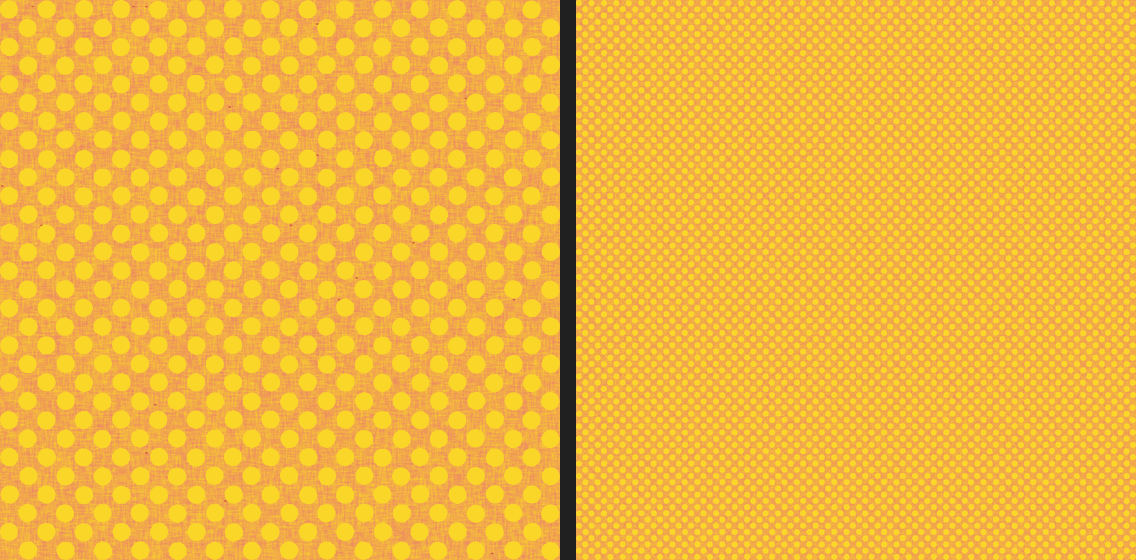
Left, the tile; right, the same tile 3 across and 3 down.
Give the GLSL for this pattern, as a Shadertoy shader.

```glsl
// Yellow polka dots printed on a woven orange cloth, in staggered rows.
// Two offset lattices carry the dots; stretched gradient noise makes the
// weft and warp threads. Every lattice wraps, so the tile is seamless.

const float REPEATS = 15.0;        // dots along each row, and rows per lattice
const float DOT_RADIUS = 0.243;    // in repeat units
const float DOT_JITTER = 0.026;    // full range of the print misplacement
const float EDGE_WOBBLE = 0.016;   // raggedness of the dot outline
const vec2 WEFT_FREQ = vec2(52.0, 300.0);   // horizontal threads
const vec2 WARP_FREQ = vec2(300.0, 52.0);   // vertical threads
const vec2 SLUB_FREQ = vec2(24.0, 150.0);   // longer, thicker threads
const vec2 GRAIN_FREQ = vec2(260.0);
const vec2 MOTTLE_FREQ = vec2(20.0);
const float WEAVE_MEAN = 0.45;
const float SPECK_GRID = 128.0;
const float SPECK_CHANCE = 0.0014;

const vec3 DOT_COLOR = vec3(0.98, 0.84, 0.16);
const vec3 ROSE_THREAD = vec3(0.93, 0.55, 0.38);
const vec3 GOLD_THREAD = vec3(0.97, 0.80, 0.18);
const vec3 SPECK_COLOR = vec3(0.80, 0.32, 0.28);

// Integer hash of a lattice point and a seed, two values in 0..1
vec2 hash2(vec2 cell, float seed) {
    uvec3 v = uvec3(cell.x, cell.y, seed) * 1664525u + 1013904223u;
    v.x += v.y * v.z; v.y += v.z * v.x; v.z += v.x * v.y;
    v ^= v >> 16u;
    v.x += v.y * v.z; v.y += v.z * v.x; v.z += v.x * v.y;
    return vec2(v.xy >> 8u) / 16777216.0;
}

float cornerSlope(vec2 cell, vec2 offset, vec2 period, float seed) {
    float angle = 6.28318 * hash2(mod(cell, period), seed).x;
    return dot(vec2(cos(angle), sin(angle)), offset);
}

// Gradient noise with whole-number frequency over the unit tile
float wrapNoise(vec2 uv, vec2 freq, float seed) {
    vec2 p = uv * freq;
    vec2 i = floor(p), f = p - i;
    vec2 u = f * f * f * (f * (f * 6.0 - 15.0) + 10.0);
    vec2 e = vec2(1.0, 0.0);
    return mix(
        mix(cornerSlope(i, f, freq, seed),
            cornerSlope(i + e, f - e, freq, seed), u.x),
        mix(cornerSlope(i + e.yx, f - e.yx, freq, seed),
            cornerSlope(i + 1.0, f - 1.0, freq, seed), u.x), u.y);
}

// Signed distance to one square lattice of slightly misplaced dots
float dotLattice(vec2 p, vec2 center, float seed) {
    vec2 q = p - center + 0.5;
    vec2 cell = mod(floor(q), REPEATS);
    vec2 jitter = (hash2(cell, seed) - 0.5) * DOT_JITTER;
    return length(fract(q) - 0.5 - jitter) - DOT_RADIUS;
}

// Crossed threads, from rose (0) to gold (1)
float weave(vec2 uv) {
    float shade = WEAVE_MEAN;
    shade += 0.44 * wrapNoise(uv, WEFT_FREQ, 1.0);
    shade += 0.44 * wrapNoise(uv, WARP_FREQ, 2.0);
    shade += 0.22 * wrapNoise(uv, SLUB_FREQ, 3.0);
    shade += 0.22 * wrapNoise(uv, SLUB_FREQ.yx, 4.0);
    shade += 0.28 * wrapNoise(uv, GRAIN_FREQ, 5.0);
    shade += 0.18 * wrapNoise(uv, MOTTLE_FREQ, 6.0);
    return clamp(shade, 0.0, 1.0);
}

// Rare short dark fibres
float specks(vec2 uv) {
    vec2 p = uv * SPECK_GRID;
    float present = step(hash2(floor(p), 7.0).x, SPECK_CHANCE);
    float d = length((fract(p) - 0.5) * vec2(0.6, 1.0));
    return present * (1.0 - smoothstep(0.1, 0.3, d));
}

void mainImage(out vec4 fragColor, in vec2 fragCoord) {
    vec2 uv = fragCoord / iResolution.xy;

    // Cloth
    vec3 color = mix(ROSE_THREAD, GOLD_THREAD, weave(uv));
    color = mix(color, SPECK_COLOR, 0.8 * specks(uv));

    // Printed dots
    vec2 p = uv * REPEATS;
    float d = min(dotLattice(p, vec2(0.25, 0.75), 11.0),
                  dotLattice(p, vec2(0.75, 0.25), 12.0));
    d += EDGE_WOBBLE * wrapNoise(uv, vec2(150.0), 13.0);
    float pixel = REPEATS / iResolution.y;
    float ink = 1.0 - smoothstep(-0.7 * pixel, 0.7 * pixel, d);
    color = mix(color, DOT_COLOR, ink);

    fragColor = vec4(color, 1.0);
}
```
